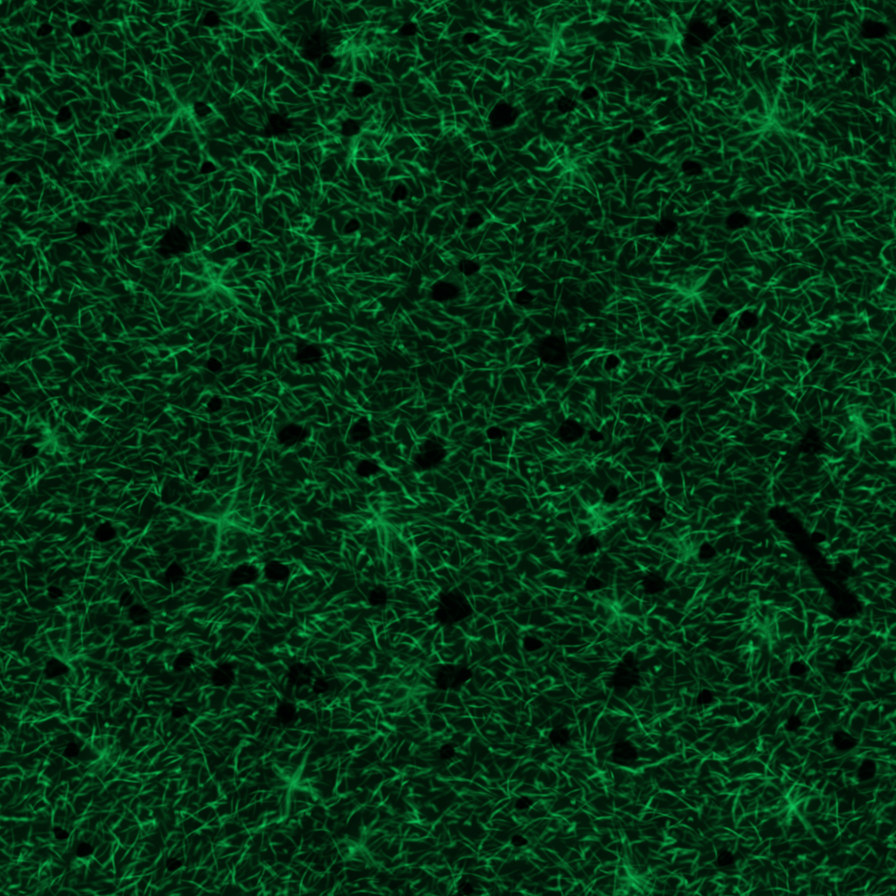
Reproduce this texture procedurally as a Shadertoy shader.

```glsl
#define BACKGROUND 0.092
#define FIBRE_GAIN 0.45
#define FIBRE_WIDTH 0.0017
#define FIBRE_LAYERS 7
#define ANGLE_SPREAD 1.8
#define SPECK_GAIN 0.75
#define STAR_GRID 5.5
#define STAR_ARMS 10
#define STAR_GAIN 0.5
#define HOLE_GRID 14.0
#define HOLE_SHARE 0.55
#define TAU 6.28319

vec3 hash3(vec2 p) {
    vec3 q = fract(p.xyx * vec3(0.1031, 0.1030, 0.0973));
    q += dot(q, q.yxz + 33.33);
    return fract((q.xxy + q.yzz) * q.zyx);
}

vec2 rotate(vec2 p, float angle) {
    float c = cos(angle), s = sin(angle);
    return vec2(c * p.x + s * p.y, c * p.y - s * p.x);
}

// Slow uneven variation from warped sines, about -1 to 1
float drift(vec2 p) {
    p += 0.6 * sin(p.yx * 1.3 + vec2(0.4, 2.1));
    float coarse = sin(p.x + 1.7 * sin(p.y * 0.7)) * sin(p.y * 1.1 + 0.8);
    p = rotate(p, 0.9) * 2.3;
    return 0.6 * coarse + 0.4 * sin(p.x + sin(p.y * 1.2)) * sin(p.y + 1.9);
}

// Curved, tapered strands, one per cell, turned along the local flow
float fibres(vec2 uv, float scale, float reach, float width, float rarity, float dim, float seed) {
    vec2 shift = seed * vec2(3.17, 5.71);
    vec2 p = uv * scale + shift, home = floor(p);
    float sum = 0.0;
    for (int j = -1; j <= 1; j++)
    for (int i = -1; i <= 1; i++) {
        vec2 cell = home + vec2(i, j);
        vec3 a = hash3(cell + seed * 31.0);
        vec3 b = hash3(cell + seed * 31.0 + 157.5);
        vec2 place = (cell - shift) / scale;
        float flow = mix(0.3, -0.45, place.y) + 0.25 * sin(place.x * 7.0 + place.y * 4.0);
        vec2 q = rotate(p - cell - a.xy, flow + ANGLE_SPREAD * (b.x + b.y - 1.0));
        float x = q.x / (reach * mix(0.45, 1.0, a.z));
        q.y += reach * (0.35 * (b.x - b.y) * x * x + 0.025 * sin(x * 5.0 + TAU * b.z));
        float w = width * scale * mix(1.4, 0.75, a.z);
        float beads = 0.85 + 0.5 * sin(q.x * 400.0 / scale + TAU * a.x) * sin(q.x * 170.0 / scale + TAU * a.y);
        sum += (pow(b.z, rarity) * beads + dim)
             * exp(-q.y * q.y / (w * w)) * (1.0 - smoothstep(0.2, 1.0, abs(x)));
    }
    return sum;
}

// Star-shaped cells with bent arms and a soft glow
float stars(vec2 uv) {
    vec2 p = uv * STAR_GRID, home = floor(p);
    float light = 0.0;
    for (int j = -1; j <= 1; j++)
    for (int i = -1; i <= 1; i++) {
        vec2 cell = home + vec2(i, j);
        vec3 a = hash3(cell + 311.0);
        vec2 q = p - cell - 0.1 - 0.8 * a.xy;
        float r = length(q);
        float share = 0.9 - 0.6 * cell.x * cell.y / (STAR_GRID * STAR_GRID);
        if (a.z > share || r > 0.9) continue;
        float size = mix(0.2, 0.48, fract(a.z * 17.3));
        float arms = 0.0;
        for (int k = 0; k < STAR_ARMS; k++) {
            vec3 b = hash3(cell * 7.0 + float(k) * 13.7 + 71.0);
            vec2 v = rotate(q, TAU * (float(k) + 1.6 * b.x) / float(STAR_ARMS));
            float len = size * (0.35 + b.y), x = v.x / len;
            v.y += len * ((b.z - 0.5) * 0.8 * x * x + 0.04 * sin(x * 6.0 + TAU * b.x));
            float w = mix(0.018, 0.010, clamp(x, 0.0, 1.0));
            float ends = smoothstep(-0.08, 0.05, x) * (1.0 - smoothstep(0.35, 1.0, x));
            arms = max(arms, (0.35 + 0.65 * b.z) * ends * exp(-v.y * v.y / (w * w)));
        }
        float glow = 0.4 * exp(-r * r / 0.0016) + 0.13 * exp(-r * r / (0.2 * size * size));
        light += mix(0.6, 1.1, fract(a.z * 41.7)) * (arms + glow);
    }
    return light;
}

// Dark oval gaps: x is what remains of the light, y the bright rim
vec2 holes(vec2 uv) {
    vec2 p = uv * HOLE_GRID, home = floor(p), result = vec2(1.0, 0.0);
    for (int j = -1; j <= 1; j++)
    for (int i = -1; i <= 1; i++) {
        vec2 cell = home + vec2(i, j);
        vec3 a = hash3(cell + 503.0), b = hash3(cell + 719.0);
        if (a.z > HOLE_SHARE) continue;
        vec2 q = rotate(p - cell - a.xy, 1.6 * b.y - 0.5);
        q.y *= 1.0 + 0.5 * b.z;
        float radius = HOLE_GRID * mix(0.009, 0.021, b.x * b.x * b.x);
        float bump = 1.0 + 0.1 * sin(3.0 * atan(q.y, q.x + 1e-5) + TAU * b.y);
        float d = length(q) / (radius * bump) - 1.0;
        result.x = min(result.x, smoothstep(-0.3, mix(0.1, 0.4, b.y), d));
        result.y += step(0.65, b.z) * exp(-14.0 * (d - 0.35) * (d - 0.35));
    }
    return result;
}

// Signed distance to the slightly bent dark vessel
float vessel(vec2 uv) {
    vec2 q = rotate(uv - vec2(0.91, 0.375), -0.88);
    q.y += 0.003 * sin(q.x * 40.0);
    q.x -= clamp(q.x, -0.065, 0.065);
    return length(q) - 0.0105;
}

void mainImage(out vec4 fragColor, in vec2 fragCoord) {
    vec2 uv = fragCoord / iResolution.y;

    // Mesh of strands, a few long ones and bright specks
    float mesh = 0.0;
    for (int n = 0; n < FIBRE_LAYERS; n++)
        mesh += fibres(uv, 20.0 + 6.0 * float(n), 0.9, FIBRE_WIDTH, 2.5, 0.2, float(n) + 1.0);
    float longOnes = fibres(uv, 8.0, 0.85, 0.0019, 4.0, 0.0, 11.0);
    float specks = fibres(uv, 41.0, 0.4, 0.0019, 5.0, 0.0, 13.0)
                 + fibres(uv, 53.0, 0.4, 0.0017, 5.0, 0.0, 17.0);

    // Uneven brightness, cells and gaps
    float shade = 1.0 + 0.24 * drift(uv * 9.0) + 0.26 * drift(uv * 38.0 + 4.0);
    float light = (BACKGROUND + FIBRE_GAIN * mesh) * shade;
    light += 0.32 * longOnes + SPECK_GAIN * specks + STAR_GAIN * stars(uv);
    vec2 gap = holes(uv);
    float wall = vessel(uv);
    light += 0.09 * gap.y + 0.06 * exp(-pow((wall - 0.006) / 0.005, 2.0));
    light *= mix(0.12, 1.0, gap.x * smoothstep(-0.004, 0.004, wall));

    // Green stain with soft highlights
    float green = 0.95 * (1.0 - exp(-light / 0.95));
    fragColor = vec4(0.06 * green, green, green * (0.34 + 0.15 * green), 1.0);
}
```
